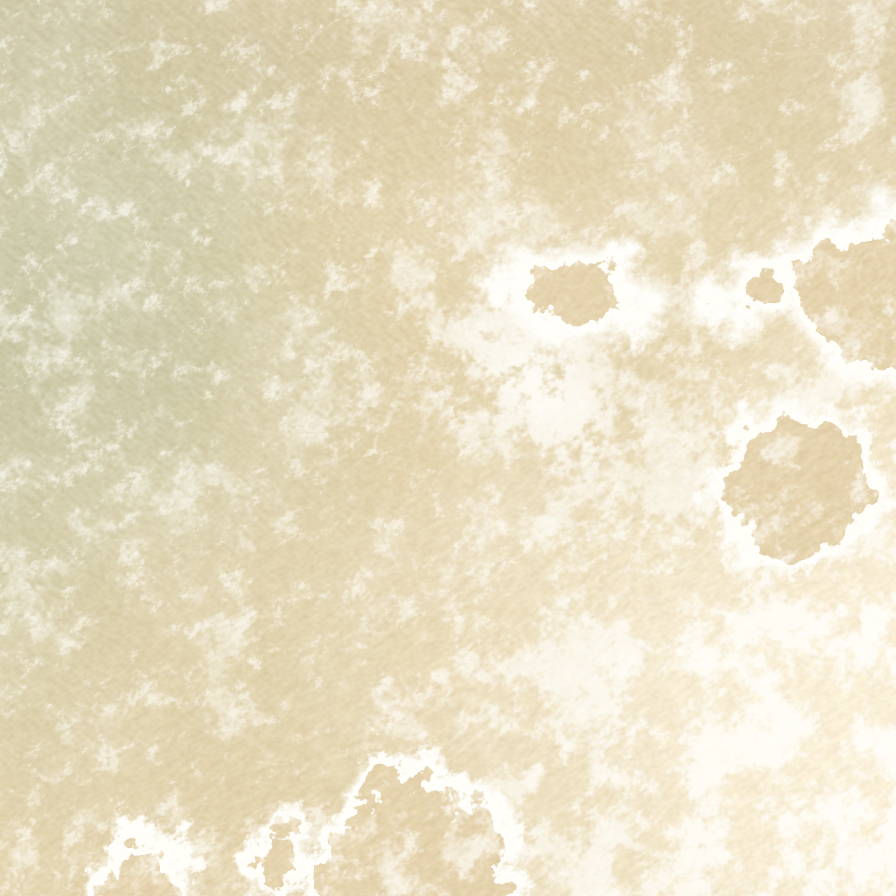
Give the GLSL for this texture, as a WebGL 2 fragment shader.

```glsl
#version 300 es
precision highp float;

uniform vec2 u_resolution;
out vec4 fragColor;

vec2 hashGradient(vec2 cell) {
    uvec2 q = uvec2(ivec2(cell) + 4096);
    uint h = q.x * 1597334677u ^ q.y * 3812015801u;
    h = (h ^ (h >> 15)) * 2246822519u;
    h ^= h >> 13;
    float angle = float(h & 65535u) / 65536.0 * 6.28318;
    return vec2(cos(angle), sin(angle));
}

float gradientNoise(vec2 p) {
    vec2 i = floor(p), f = fract(p);
    vec2 u = f * f * f * (f * (f * 6.0 - 15.0) + 10.0);
    float a = dot(hashGradient(i), f);
    float b = dot(hashGradient(i + vec2(1, 0)), f - vec2(1, 0));
    float c = dot(hashGradient(i + vec2(0, 1)), f - vec2(0, 1));
    float d = dot(hashGradient(i + vec2(1, 1)), f - vec2(1, 1));
    return mix(mix(a, b, u.x), mix(c, d, u.x), u.y);
}

float fbm(vec2 p, float gain) {
    float sum = 0.0, amplitude = 1.0;
    for (int i = 0; i < 5; i++) {
        sum += amplitude * gradientNoise(p);
        p = mat2(1.6, 1.2, -1.2, 1.6) * p + 17.3;
        amplitude *= gain;
    }
    return sum;
}

vec2 rotate(vec2 p, float angle) {
    float c = cos(angle), s = sin(angle);
    return vec2(c * p.x + s * p.y, c * p.y - s * p.x);
}

// Distance to two rows of islands and a lone one between them
float islandDistance(vec2 p) {
    float d = length(p - vec2(0.885, 0.453)) - 0.076;
    for (int i = 0; i < 6; i++) {
        float row = float(i / 3), col = float(i % 3);
        vec2 center = vec2(0.16 + 0.485 * row + col * (0.15 + 0.045 * row),
                           0.67 * row + 0.05 * (1.0 - row) * col * (2.0 - col));
        float radius = 0.045 - 0.079 * col + 0.057 * col * col;
        vec2 stretch = mix(vec2(1.15, 0.85), vec2(0.85, 1.35), row);
        d = min(d, length((p - center) * stretch) - radius);
    }
    return d;
}

void main() {
    vec2 uv = gl_FragCoord.xy / u_resolution;
    vec3 white = vec3(1.0, 0.995, 0.975);

    // Broad light: sage on the left, glow at the lower right
    float drift = 0.1 * fbm(uv * 3.0 + 5.0, 0.5);
    float sage = 1.0 - smoothstep(0.0, 0.55, length((uv - vec2(0.0, 0.68)) * vec2(1.0, 0.75)) + drift);
    float glow = 1.0 - smoothstep(0.1, 0.68, length(uv - vec2(1.0, 0.17)) + drift);
    vec2 cloudOffset = rotate(uv - vec2(0.6, 0.57), -0.8) * vec2(7.0, 12.0);
    float cloud = exp(-dot(cloudOffset, cloudOffset));

    vec3 ground = mix(vec3(0.893, 0.832, 0.685), vec3(0.795, 0.785, 0.655), sage);
    ground *= 1.0 - 0.03 * smoothstep(0.7, 1.0, uv.y);
    ground = mix(ground, vec3(0.985, 0.945, 0.85), glow * 0.95);

    // Ragged pale patches, speckled by finer flecks
    float blotch = fbm(uv * 10.0 + 31.0, 0.76);
    float fleck = fbm(rotate(uv, 0.7) * vec2(24.0, 34.0) + 60.0, 0.78);
    float cover = blotch + 0.35 * fleck;
    float patches = smoothstep(0.0, 0.7, cover + 0.4 * glow + 0.7 * cloud);
    float veil = smoothstep(-0.5, 0.5, gradientNoise(uv * 6.0 + 12.0) + 0.5 * cover);
    float flecks = smoothstep(0.2, 0.85, fleck + 0.3 * blotch);
    float strength = 0.36 + 0.54 * max(glow, cloud);
    vec3 color = mix(ground, white, veil * 0.14);
    color = mix(color, white, patches * strength);
    color = mix(color, white, flecks * 0.4);

    // Islands with a crisp inner edge and a white rim fading outwards
    float d = islandDistance(uv) + 0.04 * fbm(uv * 15.0 + 9.0, 0.6);
    float upper = smoothstep(0.5, 0.62, uv.y);
    float rim = 1.0 - smoothstep(0.013, 0.03 + 0.02 * upper, d + 0.016 * fleck);
    color = mix(color, white, rim);
    float edge = max(0.0018, 0.9 / u_resolution.y);
    float inside = 1.0 - smoothstep(-edge, edge, d);
    float mottling = 0.5 * smoothstep(0.0, 0.7, cover) + 0.2 * flecks;
    color = mix(color, mix(vec3(0.9, 0.83, 0.685), white, mottling), inside);

    // Slanted brushed grain, turning between the upper left and the lower right
    float falling = gradientNoise(rotate(uv, -0.7) * vec2(65.0, 160.0));
    float rising = gradientNoise(rotate(uv, 0.65) * vec2(48.0, 130.0) + 40.0);
    float grain = mix(rising, falling, smoothstep(-0.25, 0.4, uv.y - uv.x));
    grain += 0.8 * gradientNoise(rotate(uv, 0.4) * vec2(150.0, 230.0) + 80.0);
    float whiteness = smoothstep(0.8, 0.97, color.b);
    color += grain * mix(0.042, 0.006, whiteness) * vec3(0.8, 0.95, 1.2);

    fragColor = vec4(clamp(color, 0.0, 1.0), 1.0);
}
```
